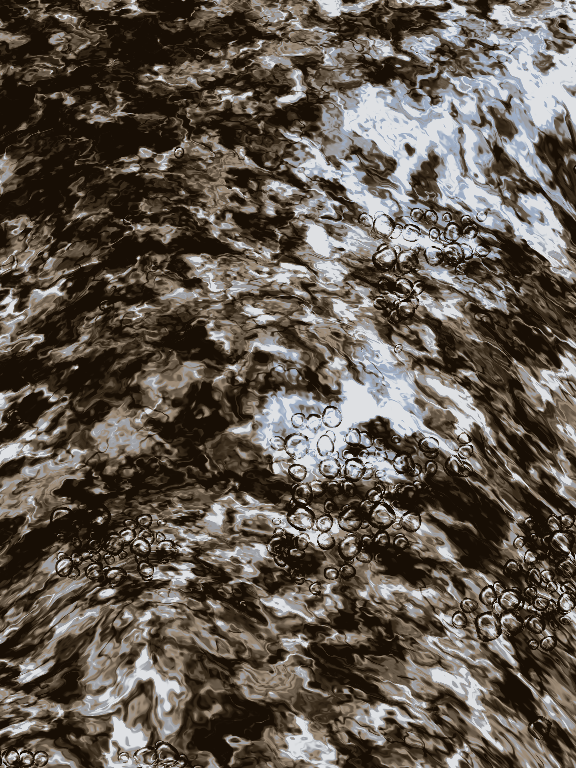
Write a WebGL 1 fragment shader that draws this texture.

```glsl
precision highp float;
// Dark rippling stream that mirrors brown banks and a pale blue sky.
// Warped noise, stretched along a curved flow, gives a tone for a colour ramp;
// broad patches shift that tone, and clustered bubbles bend and rim it.

uniform vec2 u_resolution;

const vec3 DEEP  = vec3(0.09, 0.055, 0.02);
const vec3 UMBER = vec3(0.22, 0.17, 0.11);
const vec3 BROWN = vec3(0.40, 0.345, 0.28);
const vec3 TAN   = vec3(0.61, 0.54, 0.46);
const vec3 SKY   = vec3(0.61, 0.67, 0.76);
const vec3 GLINT = vec3(0.87, 0.88, 0.89);

const vec2  RIPPLE_FREQ   = vec2(20.0, 31.0); // ripples per canvas width
const float RIPPLE_WARP   = 3.6;
const float ROUGHNESS     = 0.6;   // gain of each finer octave
const float TONE_SPREAD   = 0.275; // smaller is more contrasty
const float TONE_OFFSET   = -0.012;
const float SKY_LIFT      = 0.135;
const float SHADE_DROP    = 0.19;
const float LINE_STRENGTH = 0.16;
const float SMALL_BUBBLES = 34.0;  // cells per canvas width
const float LARGE_BUBBLES = 22.0;

float hash(vec2 p) {
  vec3 q = fract(p.xyx * 0.1031);
  q += dot(q, q.yzx + 33.33);
  return fract((q.x + q.y) * q.z);
}

float noise(vec2 p) {
  vec2 i = floor(p), f = fract(p);
  f = f * f * (3.0 - 2.0 * f);
  return mix(mix(hash(i), hash(i + vec2(1.0, 0.0)), f.x),
             mix(hash(i + vec2(0.0, 1.0)), hash(i + 1.0), f.x), f.y);
}

float fbm(vec2 p) {
  float sum = 0.0, total = 0.0, amp = 1.0;
  for (int i = 0; i < 4; i++) {
    sum += amp * noise(p);
    total += amp;
    p = mat2(1.74, 0.8, -0.8, 1.74) * p + 17.3;
    amp *= ROUGHNESS;
  }
  return sum / total;
}

// Soft elliptical patch, 1 at its centre
float patchAt(vec2 uv, vec2 centre, vec2 size) {
  vec2 d = (uv - centre) / size;
  return exp(-dot(d, d));
}

float skyAmount(vec2 uv) {
  vec2 w = uv + 0.22 * (vec2(fbm(uv * 9.0), fbm(uv * 9.0 + 40.0)) - 0.5);
  float upper = patchAt(w, vec2(0.82, 0.82), vec2(0.34, 0.19));
  float middle = patchAt(w + vec2(0.0, 0.5 * (w.x - 0.6)), vec2(0.6, 0.46), vec2(0.19, 0.08));
  return smoothstep(0.2, 0.7, max(upper, middle));
}

float shadeAmount(vec2 uv) {
  vec2 w = uv + 0.14 * (vec2(noise(uv * 7.0), noise(uv * 7.0 + 25.0)) - 0.5);
  float shade = patchAt(w, vec2(0.10, 0.86), vec2(0.32, 0.20));
  shade += 0.9 * patchAt(w, vec2(0.12, 0.28), vec2(0.24, 0.07));
  shade += 0.6 * patchAt(w, vec2(0.20, 0.53), vec2(0.26, 0.08));
  shade += 0.6 * patchAt(w, vec2(0.66, 0.31), vec2(0.10, 0.04));
  return min(shade, 1.0);
}

// Short bright or dark strokes along the middle contour of a noise field
float strokes(vec2 q) {
  float line = smoothstep(0.16, 0.0, abs(noise(q) - 0.5));
  return line * smoothstep(0.4, 0.7, noise(q * 0.8 + 33.0));
}

// Ripple brightness, with x from 0 to 1 across the canvas
float rippleTone(vec2 p, float v) {
  float bend = 0.6 * (p.x - 0.33) * (p.x - 0.33) + 0.1 * noise(p * 4.0);
  bend *= 1.0 - 0.65 * smoothstep(0.65, 1.0, v);
  vec2 flow = vec2((p.x - 0.5) * mix(0.85, 1.25, v), p.y * mix(0.8, 1.15, v) + bend);
  vec2 q = flow * RIPPLE_FREQ + 60.0;
  vec2 warp = vec2(fbm(q * 0.8), fbm(q * 0.8 + 31.7)) - 0.5;
  float tone = fbm(q + RIPPLE_WARP * warp);
  tone += LINE_STRENGTH * strokes(q * 1.5 + 4.0 * warp + 9.0);
  tone -= LINE_STRENGTH * strokes(q * 1.4 - 4.0 * warp + 77.0);
  return tone;
}

// Best bubble at p: offset over radius in xy, radius in z (0 if none)
vec3 bubbleAt(vec2 p, float cells, float seed) {
  vec3 best = vec3(2.0, 0.0, 0.0);
  vec2 base = floor(p * cells);
  for (int j = -1; j <= 1; j++) {
    for (int i = -1; i <= 1; i++) {
      vec2 id = base + vec2(float(i), float(j));
      vec2 key = id + seed;
      vec2 centre = (id + 0.5 + 0.4 * (vec2(hash(key), hash(key + 51.0)) - 0.5)) / cells;
      float cluster = smoothstep(0.70, 0.78, noise(centre * 7.5 + 12.0));
      float chance = mix(0.012, 0.85, cluster) * smoothstep(1.12, 0.9, centre.y);
      float radius = mix(0.30, 0.55, hash(key + 93.0)) / cells;
      vec2 d = (p - centre) / radius;
      if (hash(key + 137.0) < chance && length(d) < length(best.xy)) best = vec3(d, radius);
    }
  }
  return best;
}

void main() {
  vec2 uv = gl_FragCoord.xy / u_resolution;
  vec2 p = gl_FragCoord.xy / u_resolution.x;

  // Slightly uneven bubbles: the larger ones lie over the smaller
  vec2 wobble = p + 0.008 * (vec2(noise(p * 50.0), noise(p * 50.0 + 19.0)) - 0.5);
  vec3 bubble = bubbleAt(wobble, LARGE_BUBBLES, 200.0);
  if (length(bubble.xy) > 1.0) bubble = bubbleAt(wobble, SMALL_BUBBLES, 400.0);
  float m = length(bubble.xy);
  float edge = 1.2 / (u_resolution.x * max(bubble.z, 0.005));
  float inside = 1.0 - smoothstep(1.0 - edge, 1.0, m);

  // Water tone, seen through the bubble's lens
  vec2 lens = bubble.xy * bubble.z * (0.3 + 0.9 * m * m) * inside;
  float sky = skyAmount(uv);
  float tone = rippleTone(p + lens, uv.y) + TONE_OFFSET;
  tone += SKY_LIFT * sky - SHADE_DROP * shadeAmount(uv);
  tone += 0.04 * patchAt(uv, vec2(0.2, 0.08), vec2(0.35, 0.1));

  // Broken dark rim, lit crescent and small window on each bubble
  float rim = smoothstep(0.6, 0.9, m) * (0.4 + 0.8 * noise(p * 70.0));
  float lit = smoothstep(0.2, 0.9, dot(bubble.xy / max(m, 0.01), vec2(-0.5, 0.86)));
  float crescent = lit * smoothstep(0.2, 0.0, abs(m - 0.62));
  float window = smoothstep(0.36, 0.12, length(bubble.xy - vec2(0.2, -0.15)));
  tone += inside * (0.24 * crescent + 0.14 * window - 0.24 * rim - 0.03);

  // Colour ramp from deep water to glints
  float t = smoothstep(0.5 - TONE_SPREAD, 0.5 + TONE_SPREAD, tone);
  vec3 colour = mix(DEEP, UMBER, smoothstep(0.08, 0.30, t));
  colour = mix(colour, BROWN, smoothstep(0.30, 0.51, t));
  colour = mix(colour, mix(TAN, SKY, 0.6 * sky), smoothstep(0.51, 0.70, t));
  colour = mix(colour, mix(TAN, SKY, 0.6 + 0.4 * sky), smoothstep(0.70, 0.82, t));
  colour = mix(colour, GLINT, smoothstep(0.86, 0.97, t));
  gl_FragColor = vec4(colour, 1.0);
}
```
